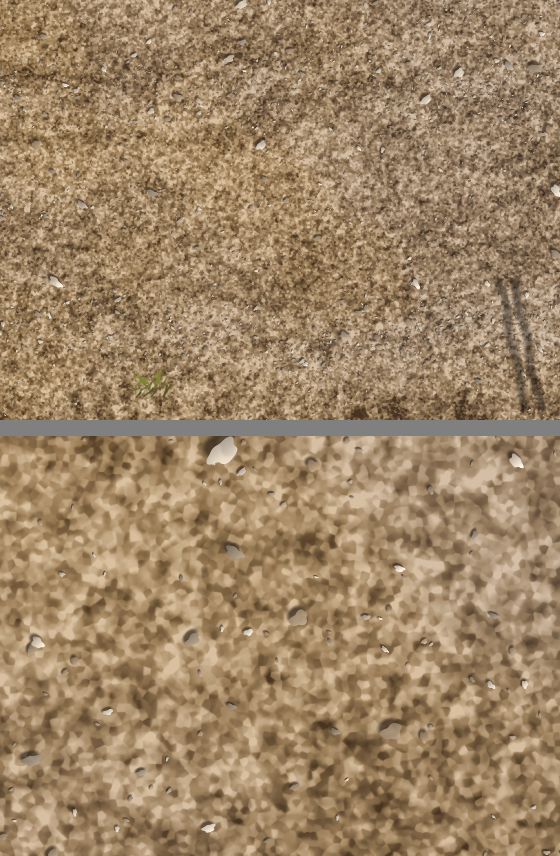
Top: the whole. Bottom: its middle third, enlarged.
Write a WebGL 2 fragment shader that draws this texture.

```glsl
#version 300 es
precision highp float;

uniform vec2 u_resolution;
out vec4 fragColor;

const vec3 SOIL_DARK = vec3(0.33, 0.25, 0.17);
const vec3 SOIL_MID = vec3(0.61, 0.50, 0.365);
const vec3 SOIL_LIGHT = vec3(0.84, 0.75, 0.64);
const vec3 SHADOW = vec3(0.21, 0.16, 0.12);
const vec3 STONE_TAN = vec3(0.70, 0.59, 0.46);
const vec3 STONE_GREY = vec3(0.64, 0.59, 0.53);
const vec3 STONE_PALE = vec3(0.90, 0.85, 0.78);
const vec3 GRASS = vec3(0.43, 0.45, 0.17);
const vec2 LIGHT_DIR = vec2(0.55, -0.83);
const vec2 TUFT_POS = vec2(0.355, 0.075);
const float FINE_GRAIN = 1.15;
const float COARSE_GRAIN = 0.75;
const float RELIEF = 0.75;
const float STREAKS = 0.50;

vec3 hash3(vec2 p) {
    vec3 q = fract(vec3(p.xyx) * vec3(0.1031, 0.1030, 0.0973));
    q += dot(q, q.yxz + 33.33);
    return fract((q.xxy + q.yzz) * q.zyx);
}

// Cellular noise: random cell values blended by distance, centred on zero.
float mottle(vec2 p) {
    vec2 cell = floor(p);
    float total = 0.0, weight = 0.0;
    for (int j = -1; j <= 1; j++)
    for (int i = -1; i <= 1; i++) {
        vec2 id = cell + vec2(i, j);
        vec3 h = hash3(id + 57.0);
        vec2 d = id + h.xy - p;
        float w = exp(-8.0 * dot(d, d));
        total += w * h.z;
        weight += w;
    }
    return total / weight - 0.5;
}

float bump(float x, float width) {
    return exp(-x * x / (width * width));
}

float segment(vec2 p, vec2 a, vec2 b) {
    vec2 ab = b - a;
    return length(p - a - ab * clamp(dot(p - a, ab) / dot(ab, ab), 0.0, 1.0));
}

// Gravel gathers in wavering horizontal bands.
float gravel(vec2 p) {
    float wave = 0.018 * sin(p.x * 5.0 + 1.0) + 0.010 * sin(p.x * 13.0);
    float low = bump(p.y - 0.20 - wave, 0.075) * (0.55 + 0.45 * smoothstep(0.1, 0.8, p.x));
    float middle = 0.45 * bump(p.y - 0.50 - wave, 0.06) * smoothstep(0.75, 0.2, p.x);
    float high = 0.65 * bump(p.y - 0.78 + wave, 0.09);
    float corner = 0.5 * smoothstep(0.7, 1.3, p.x) * smoothstep(0.62, 0.85, p.y);
    float patches = 0.75 + 0.35 * sin(p.x * 17.0 + 3.0 * sin(p.y * 15.0)) * sin(p.y * 21.0 + p.x * 6.0);
    return clamp((low + middle + high + corner) * patches, 0.0, 1.0);
}

// Scatters angular stones, each with a shadow on the side away from the light.
vec3 scatterStones(vec3 col, vec2 p, float scale, float sparse, float dense, float size, float px) {
    vec2 cell = floor(p * scale);
    for (int j = -1; j <= 1; j++)
    for (int i = -1; i <= 1; i++) {
        vec2 id = cell + vec2(i, j);
        vec3 h = hash3(id + scale * 3.0);
        vec3 k = hash3(id + scale * 7.0 + 19.0);
        vec2 centre = (id + 0.15 + 0.7 * h.xy) / scale;
        if (h.z > sparse + dense * gravel(centre)) continue;
        float radius = size * mix(0.45, 1.1, k.x * k.x) / scale;
        float turn = 6.2832 * k.y;
        mat2 spin = mat2(cos(turn), sin(turn), -sin(turn), cos(turn));
        vec2 stretch = vec2(0.8, 1.0 + 0.7 * k.z);
        vec2 d = p - centre;
        vec2 q = spin * d * stretch;
        float angle = atan(q.y, q.x);
        float outline = radius * (1.0 + 0.14 * sin(3.0 * angle + turn) + 0.09 * sin(5.0 * angle + 9.0 * k.x));
        vec2 s = spin * (d + LIGHT_DIR * radius * 0.75) * stretch;
        float shade = smoothstep(1.25 * radius + px, 0.75 * radius - px, length(s));
        float cover = smoothstep(px, -px, length(q) - outline);
        vec3 stone = mix(mix(STONE_TAN, STONE_GREY, k.z), STONE_PALE, smoothstep(0.45, 0.95, fract(k.y * 7.3)));
        stone *= 0.94 + 0.16 * dot(d, LIGHT_DIR) / radius + 0.16 * mottle(p * 95.0);
        col = mix(col, SHADOW, 0.72 * shade);
        col = mix(col, stone, cover);
    }
    return col;
}

void main() {
    vec2 p = gl_FragCoord.xy / u_resolution.y;
    float px = 0.7 / u_resolution.y;
    vec2 warped = p + 0.012 * vec2(sin(p.y * 19.0), sin(p.x * 9.0 + 2.0 * sin(p.y * 7.0)));
    float stony = gravel(p);

    // Soil tone: fine grain, clods lit from one side, drawn-out streaks.
    float tone = FINE_GRAIN * (mottle(p * 190.0) + 0.8 * mottle(p * 95.0 + 31.0));
    tone += COARSE_GRAIN * mottle(warped * 34.0) * (0.6 + 0.8 * stony);
    tone += RELIEF * (mottle(p * 62.0) - mottle(p * 62.0 + LIGHT_DIR * 0.45));
    tone += STREAKS * mottle(warped * vec2(5.0, 19.0));
    tone += 0.10 * sin(p.y * 11.0 + 1.5 * sin(p.x * 3.0)) + 0.05;

    // Wheel ruts on the left and litter along the lower edge.
    float rutWave = 0.008 * sin(p.x * 16.0) + 0.005 * sin(p.x * 37.0);
    float rutFade = smoothstep(0.45, 0.0, p.x);
    tone -= 0.75 * rutFade * (bump(p.y - 0.815 - rutWave, 0.012) + 0.8 * bump(p.y - 0.672 + rutWave, 0.010));
    tone -= smoothstep(0.13, 0.0, p.y) * (0.25 + 1.1 * mottle(warped * vec2(48.0, 17.0)));

    vec3 col = mix(SOIL_MID, SOIL_LIGHT, clamp(tone, 0.0, 1.0));
    col = mix(col, SOIL_DARK, clamp(-tone, 0.0, 1.2));

    // Greyer soil to the right and among the gravel, warmer elsewhere.
    float grey = 0.55 * smoothstep(0.5, 1.25, p.x) + 0.4 * stony + 0.8 * mottle(warped * 4.0) - 0.25;
    col += grey * vec3(-0.030, -0.012, 0.035);

    // Stones from grit up to rocks.
    col = scatterStones(col, p, 120.0, 0.025, 0.24, 0.36, px);
    col = scatterStones(col, p, 58.0, 0.025, 0.30, 0.34, px);
    col = scatterStones(col, p, 27.0, 0.015, 0.17, 0.30, px);
    col = scatterStones(col, p, 10.0, 0.010, 0.11, 0.21, px);

    // Grass tuft.
    for (int i = 0; i < 22; i++) {
        vec3 h = hash3(vec2(i, 83));
        vec2 root = TUFT_POS + (h.xy - 0.5) * vec2(0.075, 0.045);
        vec2 tip = root + 0.028 * vec2(1.6 * h.z - 0.8, 0.3 + 0.7 * h.x);
        float blade = smoothstep(0.0022 + px, 0.0022 - px, segment(p, root, tip));
        col = mix(col, GRASS * (0.6 + 0.7 * h.y), 0.75 * blade);
    }

    // Two long soft shadows at the lower right.
    float sway = 0.004 * sin(p.y * 40.0);
    float left = segment(p + vec2(sway, 0.0), vec2(1.19, 0.33), vec2(1.25, 0.03));
    float right = segment(p - vec2(sway, 0.0), vec2(1.225, 0.33), vec2(1.285, 0.03));
    col *= 1.0 - 0.38 * smoothstep(0.016, 0.003, min(left, right));

    fragColor = vec4(clamp(col, 0.0, 1.0), 1.0);
}
```
